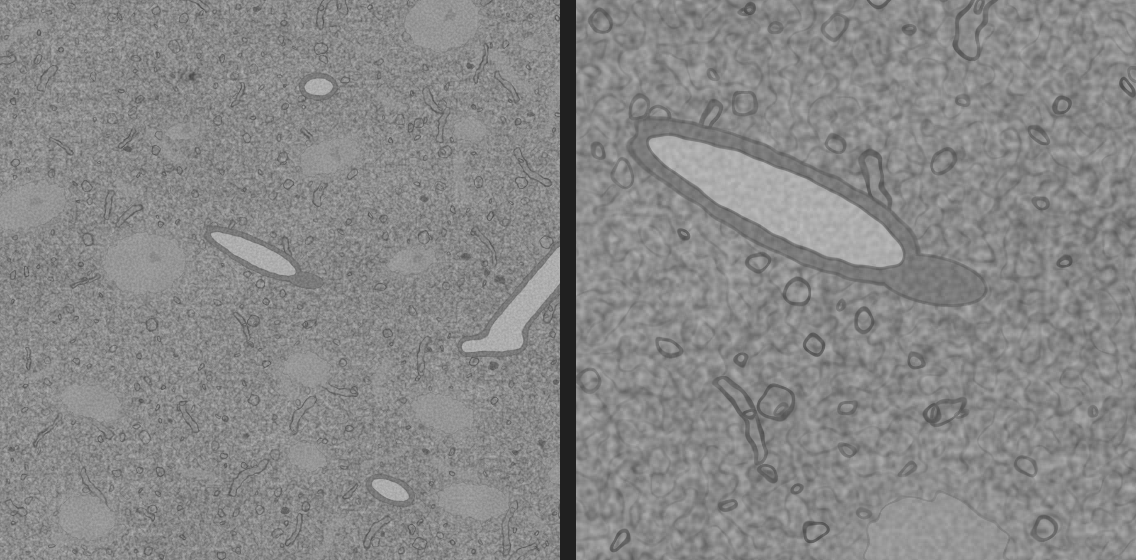
Left, the full canvas; right, a detail of the centre.
This texture is drawn by a Shadertoy shader. Its source:

```glsl
// Grey electron micrograph of brain tissue: grainy neuropil, ringed axons, pale cell bodies and open vessels.

vec3 hash3(vec2 p) {
    vec3 q = fract(p.xyx * vec3(.1031, .1030, .0973));
    q += dot(q, q.yxz + 33.33);
    return fract((q.xxy + q.yzz) * q.zyx);
}

float cornerSlope(vec2 corner, vec2 offset) {
    float angle = 6.2832 * hash3(corner).x;
    return dot(vec2(cos(angle), sin(angle)), offset);
}

float gradientNoise(vec2 p) {
    vec2 i = floor(p), f = fract(p), e = vec2(1, 0);
    vec2 u = f * f * f * (f * (f * 6. - 15.) + 10.);
    return mix(mix(cornerSlope(i, f), cornerSlope(i + e, f - e), u.x),
               mix(cornerSlope(i + e.yx, f - e.yx), cornerSlope(i + 1., f - 1.), u.x), u.y);
}

// Rotates into a frame whose x axis points along the angle
mat2 turn(float angle) {
    float c = cos(angle), s = sin(angle);
    return mat2(c, -s, s, c);
}

float cover(float d) {
    float soft = .8 / iResolution.y;
    return 1. - smoothstep(-soft, soft, d);
}

float ellipse(vec2 q, vec2 r) {
    q += 1e-5;
    float k = length(q / r);
    return k * (k - 1.) / length(q / (r * r));
}

float capsule(vec2 p, vec2 a, vec2 b, float r) {
    vec2 ab = b - a;
    return length(p - a - ab * clamp(dot(p - a, ab) / dot(ab, ab), 0., 1.)) - r;
}

float vessels(vec2 p) {
    vec2 q = turn(-.44) * (p - vec2(.452, .548));
    float d = ellipse(q, vec2(.084, .019 + .04 * clamp(q.x, -.08, .08)));
    d = min(d, ellipse(turn(-.42) * (p - vec2(.697, .125)), vec2(.036, .016)));
    d = min(d, ellipse(p - vec2(.569, .845), vec2(.026, .016)));
    float trunk = capsule(p, vec2(1.01, .54), vec2(.9, .41), .023);
    float foot = capsule(p, vec2(.835, .381), vec2(.922, .388), .011);
    float h = max(.03 - abs(trunk - foot), 0.) / .03;
    return min(d, min(trunk, foot) - h * h * .0075);
}

// x: dark sheath, y: filled dark core
vec2 axons(vec2 p, float cells, float size, float seed) {
    vec2 ink = vec2(0);
    for (int k = 0; k < 9; k++) {
        vec2 id = floor(p * cells) + vec2(k % 3 - 1, k / 3 - 1);
        vec3 place = hash3(id + seed), form = hash3(id + seed + 57.);
        if (place.z > .5 + .7 * gradientNoise(id * .23 + seed)) continue;
        vec2 q = turn(6.2832 * form.x) * (p - (id + .1 + .8 * place.xy) / cells);
        float r = size * mix(.5, 1.3, form.y * form.y);
        float d = ellipse(q, r * vec2(1, mix(.45, .95, form.z)));
        ink.x = max(ink.x, cover(abs(d) - .0011) * mix(.45, 1., place.x));
        ink.y = max(ink.y, cover(d) * step(.93, form.x));
    }
    return ink;
}

// Nearest of many bent, mostly upright strands
float strands(vec2 p, float cells, float share, float width, float seed) {
    float d = 1.;
    for (int k = 0; k < 9; k++) {
        vec2 id = floor(p * cells) + vec2(k % 3 - 1, k / 3 - 1);
        vec3 place = hash3(id + seed), form = hash3(id + seed + 31.);
        if (place.z > share) continue;
        vec2 q = turn(1.6 + 2.4 * (form.x - .5)) * (p - (id + place.xy) / cells);
        q.y += .005 * sin(q.x * 70. + 6.3 * form.y);
        float reach = mix(.012, .045, form.z);
        d = min(d, length(vec2(max(abs(q.x) - reach, 0.), q.y)) - width * mix(.5, 1.3, form.y));
    }
    return d;
}

// x: distance to the nearest cell body, y: distance to its nucleolus
vec2 cellBodies(vec2 p) {
    vec2 d = vec2(1);
    for (int k = 0; k < 9; k++) {
        vec2 id = floor(p * 4.5) + vec2(k % 3 - 1, k / 3 - 1);
        vec3 place = hash3(id + 12.), form = hash3(id + 83.);
        vec2 center = (id + .15 + .7 * place.xy) / 4.5;
        if (place.z > .72 || vessels(center) < .07) continue;
        vec2 r = mix(.028, .075, form.x * form.x) * vec2(1, mix(.5, .8, form.y));
        d.x = min(d.x, ellipse(turn(.7 * (form.z - .5)) * (p - center), r));
        d.y = min(d.y, length(p - center - .2 * r) - .009 * step(.5, form.z));
    }
    return d;
}

void mainImage(out vec4 fragColor, in vec2 fragCoord) {
    vec2 uv = fragCoord / iResolution.y;
    vec2 ragged = uv + .004 * vec2(gradientNoise(uv * 85.), gradientNoise(uv * 85. + 40.));

    // Mottled neuropil with thin membranes and faint scan bands
    float fine = gradientNoise(uv * 230.);
    float membrane = 1. - smoothstep(.02, .14, abs(gradientNoise(ragged * 78.)));
    float grey = .553 + .11 * gradientNoise(uv * 121. + 9.) + .04 * gradientNoise(uv * 48.);
    grey += .05 * fine - .05 * membrane;
    grey += .03 * gradientNoise(uv * 5.) + .02 * gradientNoise(uv * vec2(3, 36));

    // Pale dendrites, then sheathed axons and fibres
    float dendrite = strands(ragged, 7., .45, .008, 5.);
    grey = mix(grey, .59, .75 * (1. - smoothstep(-.003, .003, dendrite)));
    vec2 ink = max(axons(ragged, 27., .0065, 3.), axons(ragged, 17., .0095, 71.));
    float fibre = strands(ragged, 9., .48, .0055, 44.);
    grey = mix(grey, .55, .6 * cover(fibre));
    float sheath = cover(abs(fibre) - .0014) * (.75 + .7 * gradientNoise(uv * 60.));
    grey = mix(grey, .31, clamp(.8 * max(max(ink.x, .8 * ink.y), sheath), 0., 1.));

    // Dark debris clumps
    for (int k = 0; k < 4; k++) {
        vec3 place = hash3(vec2(k, 19));
        float clump = ellipse(ragged - place.xy, vec2(.024, .015) * (.6 + .6 * place.z));
        float speck = smoothstep(-.3, .3, gradientNoise(uv * 95.));
        grey = mix(grey, .27, .8 * speck * (1. - smoothstep(-.012, .006, clump)));
    }

    // Smooth cell bodies with a granular halo and thin outline
    vec2 body = cellBodies(uv + 2.5 * (ragged - uv));
    grey = mix(grey, .57, .4 * (1. - smoothstep(.004, .022, body.x)));
    grey = mix(grey, .59 + .03 * gradientNoise(uv * 22.), .93 * cover(body.x));
    grey = mix(grey, .48, .65 * cover(abs(body.x) - .001));
    grey = mix(grey, .51, .7 * (1. - smoothstep(-.003, .003, body.y)) * cover(body.x));

    // Vessels: grey wall, dark edges and bright lumen
    float lumen = vessels(uv + .4 * (ragged - uv));
    float wall = lumen - .008 - .004 * gradientNoise(uv * 14.);
    float wallCell = ellipse(turn(-.2) * (uv - vec2(.545, .5)), vec2(.033, .014));
    wall = min(wall, wallCell);
    grey = mix(grey, .475, .9 * cover(wall));
    grey = mix(grey, .37, .6 * cover(abs(wall) - .0009));
    grey = mix(grey, .68, cover(lumen));
    grey = mix(grey, .38, .7 * cover(abs(lumen) - .0009));

    // Detector grain over everything
    grey += .075 * fine + .03 * (hash3(floor(uv * 512.)).y - .5);
    fragColor = vec4(vec3(grey), 1);
}
```
